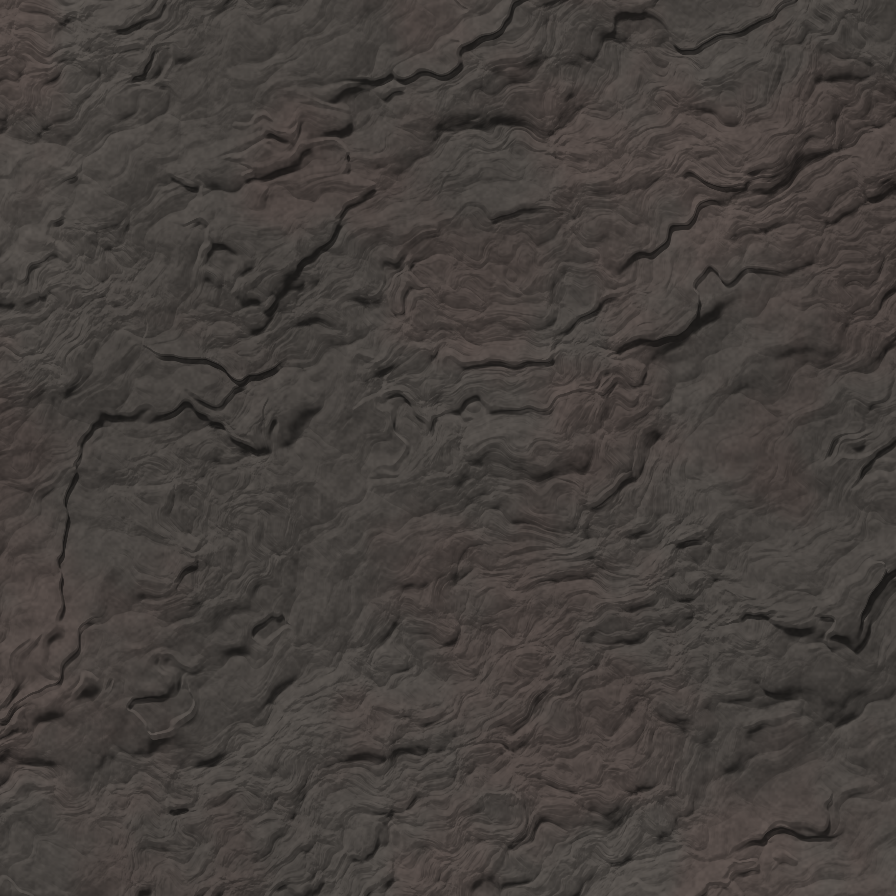
Write a WebGL 2 fragment shader that draws this texture.

```glsl
#version 300 es
precision highp float;
// Dark weathered rock face: a height field of warped noise, angular slabs and
// broken ledges that climb to the right, shaded by its slope toward a high
// light, with short cast shadows, faint brown stains and fine mineral grain.
uniform vec2 u_resolution;
out vec4 fragColor;

float hash(vec2 p) {
  return fract(sin(dot(p, vec2(127.1, 311.7))) * 43758.5453);
}

vec2 hash2(vec2 p) {
  return vec2(hash(p), hash(p + 37.3));
}

float noise(vec2 p) {
  vec2 i = floor(p), f = fract(p);
  vec2 u = f * f * f * (f * (f * 6.0 - 15.0) + 10.0);
  return mix(mix(hash(i), hash(i + vec2(1, 0)), u.x),
             mix(hash(i + vec2(0, 1)), hash(i + vec2(1, 1)), u.x), u.y);
}

float fbm(vec2 p) {
  float sum = 0.0, gain = 0.5;
  for (int i = 0; i < 5; i++) {
    sum += gain * noise(p);
    p = mat2(1.6, 1.2, -1.2, 1.6) * p + 5.7;
    gain *= 0.5;
  }
  return sum;
}

// Overlapping tilted mounds; the highest one wins, leaving sharp creases
float slabs(vec2 p) {
  vec2 cell = floor(p), f = fract(p);
  float top = -4.0;
  for (int y = -1; y <= 1; y++) {
    for (int x = -1; x <= 1; x++) {
      vec2 o = vec2(x, y);
      vec2 d = f - o - 0.15 - 0.7 * hash2(cell + o);
      vec2 tilt = 1.7 * (hash2(cell + o + 71.9) - 0.5);
      top = max(top, 0.4 * hash(cell + o + 13.1) + dot(tilt, d) - 1.5 * dot(d, d));
    }
  }
  return top;
}

// Sawtooth profile: a steep riser, then a long gentle back slope
float ledge(float level, float riser) {
  float f = fract(level);
  return smoothstep(0.0, riser, f) - f;
}

float height(vec2 p) {
  // Bedding direction, bent by noise and stretched along its length
  vec2 q = mat2(0.87, -0.5, 0.5, 0.87) * p;
  q += 0.15 * (vec2(fbm(p * 4.5), fbm(p * 4.5 + 17.0)) - 0.5);
  q += 0.02 * (vec2(noise(p * 38.0), noise(p * 38.0 + 29.0)) - 0.5);
  vec2 s = q * vec2(1.0, 1.5);

  float rough = smoothstep(0.3, 0.7, noise(s * 5.0 + 9.0));
  float h = 0.085 * fbm(s * 3.5);
  h += 0.028 * slabs(s * 4.5) + 0.016 * slabs(s * 10.0 + 4.0);
  h += (0.003 + 0.006 * rough) * slabs(s * 24.0 + 8.0);
  h += (0.001 + 0.0025 * rough) * slabs(s * 55.0 + 2.0);

  // Broken ledges, from long and deep to small and chipped
  float broken = smoothstep(0.4, 0.75, noise(s * 6.0 + 31.0));
  h += 0.019 * broken * ledge(s.y * 2.6 + 3.2 * fbm(s * 3.0 + 3.0), 0.07);
  float chipped = smoothstep(0.45, 0.8, noise(s * 10.0 + 53.0));
  h += 0.013 * chipped * ledge(s.y * 3.0 + 2.8 * fbm(s * 5.0 + 21.0), 0.08);

  // Coarse crumble and thin striations
  h += (0.005 + 0.016 * rough) * abs(fbm(s * 30.0) - 0.5);
  h += 0.0014 * noise(q * vec2(40.0, 150.0));
  return h;
}

void main() {
  vec2 p = gl_FragCoord.xy / u_resolution.y;
  vec2 toLight = vec2(-0.37, 0.93);
  float here = height(p);

  // Slope facing the light, compressed so that ledges do not dominate
  float e = 0.0008;
  float slope = (height(p - e * toLight) - height(p + e * toLight)) / (2.0 * e);
  float lit = 1.4 * slope / (1.0 + 1.4 * abs(slope));
  float rise = height(p + 0.007 * toLight) - here;
  float shadow = smoothstep(0.003, 0.013, rise);

  float tone = 0.277 + 0.07 * lit;
  tone += 0.06 * (fbm(p * 4.0 + 41.0) - 0.5);
  tone += 0.035 * (noise(p * 270.0) - 0.5) + 0.04 * (fbm(p * 90.0) - 0.5);
  tone *= 1.0 - 0.5 * shadow;

  // Neutral grey stone with faint reddish brown stains
  float stain = smoothstep(0.4, 0.65, fbm(p * 6.0 + 77.0));
  vec3 tint = mix(vec3(0.99, 0.93, 0.88), vec3(1.035, 0.92, 0.87), stain);
  fragColor = vec4(tone * tint, 1.0);
}
```
